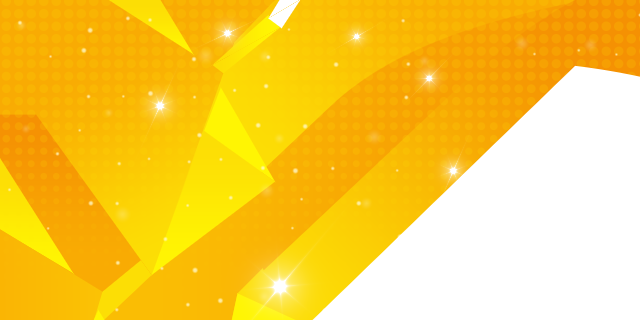
A Shadertoy shader for this background:

```glsl
const float HEIGHT = 3.84;         // canvas height in design units
const float DOT_PITCH = 0.15;
const float DOT_STRENGTH = 0.18;
const float SPECK_CELL = 0.42;
const float HAZE_CELL = 0.95;
const vec3 WHITE = vec3(1.0);
const vec3 ORANGE = vec3(0.96, 0.57, 0.01);
const vec3 AMBER = vec3(0.975, 0.67, 0.01);
const vec3 GOLD = vec3(0.985, 0.78, 0.02);
const vec3 YELLOW = vec3(0.99, 0.87, 0.02);
const vec3 LEMON = vec3(1.0, 0.96, 0.01);
const vec3 SPARK = vec3(1.0, 0.97, 0.78);

// Sparkles: position and size
const int STAR_COUNT = 6;
const vec3 STARS[STAR_COUNT] = vec3[](
    vec3(2.73, 3.44, 0.24), vec3(4.28, 3.40, 0.19), vec3(1.92, 2.57, 0.28),
    vec3(5.15, 2.90, 0.21), vec3(5.44, 1.79, 0.25), vec3(3.36, 0.40, 0.54));

float pixelSize;

float hash(vec2 p) {
    return fract(sin(dot(p, vec2(127.1, 311.7))) * 43758.5453);
}

float cover(float d) {
    return clamp(d / pixelSize + 0.5, 0.0, 1.0);
}

// Signed distance to a line, positive on the left of a -> b
float leftOf(vec2 p, vec2 a, vec2 b) {
    vec2 e = normalize(b - a);
    return e.x * (p.y - a.y) - e.y * (p.x - a.x);
}

float triangle(vec2 p, vec2 a, vec2 b, vec2 c) {
    float side = sign(leftOf(c, a, b));
    return cover(min(min(side * leftOf(p, a, b), side * leftOf(p, b, c)), side * leftOf(p, c, a)));
}

// Sweeping ribbon, with the lower stripe beneath it
vec3 ribbon(vec2 p) {
    float warm = smoothstep(1.6, 6.0, p.x);
    vec3 upper = mix(YELLOW, AMBER, smoothstep(4.8, 9.6, p.x + p.y));
    vec3 band = mix(mix(GOLD, AMBER, 0.35), mix(AMBER, ORANGE, 0.55), warm);
    vec3 stripe = mix(YELLOW, ORANGE, smoothstep(3.2, 10.6, p.x + p.y));
    float bend = max(p.x - 3.96, 0.0);
    float top = 0.54 + 0.944 * (p.x - 1.82) - bend * bend / (2.45 + 1.1 * bend);
    bend = max(p.x - 5.6, 0.0);
    float low = 0.30 + 0.94 * (p.x - 2.85) - 0.158 * bend * bend;
    vec3 col = mix(upper, band, cover((top - p.y) * 0.75));
    return mix(col, stripe, cover(min((low - p.y) * 0.75, p.x - 2.78 - 0.22 * p.y)));
}

// Folded panels on the left
vec3 folds(vec2 p, vec3 col) {
    float panel = cover(max(leftOf(p, vec2(1.82, 0.54), vec2(2.68, 2.96)),
                            leftOf(p, vec2(2.55, 3.06), vec2(3.30, 3.84))));
    vec3 face = mix(YELLOW, AMBER, smoothstep(0.2, 3.2, p.y - 0.5 * p.x + 0.5));
    vec3 leg = mix(AMBER, ORANGE, smoothstep(0.7, 2.4, p.y));
    float below = cover(min(leftOf(p, vec2(1.82, 0.54), vec2(0.43, 2.47)), 2.465 - p.y));
    vec3 left = mix(face, leg, below);
    left = mix(left, mix(YELLOW, LEMON, smoothstep(1.8, 0.6, p.y)),
               triangle(p, vec2(-0.01, 1.96), vec2(0.88, 0.56), vec2(-0.01, 1.09)));
    left = mix(left, mix(AMBER, GOLD, 0.35 + 0.4 * p.x), cover((1.09 - 0.61 * p.x - p.y) * 0.85));
    left = mix(left, col, below * cover((0.34 + 0.82 * (p.x - 1.23) - p.y) * 0.77)
                          * cover(p.x - 1.23 + 0.3 * (0.34 - p.y)));
    return mix(col, left, panel);
}

// Bright facets over the folds
vec3 facets(vec2 p, vec3 col) {
    col = mix(col, mix(YELLOW, LEMON, smoothstep(3.8, 3.2, p.y)),
              triangle(p, vec2(1.29, 3.85), vec2(1.92, 3.85), vec2(2.32, 3.19)));
    float strip = max(triangle(p, vec2(2.55, 3.06), vec2(2.68, 2.96), vec2(3.36, 3.51)),
                      triangle(p, vec2(2.55, 3.06), vec2(3.36, 3.51), vec2(3.22, 3.66)));
    col = mix(col, mix(YELLOW, LEMON, smoothstep(2.6, 3.3, p.x)), strip);
    col = mix(col, mix(LEMON, YELLOW, smoothstep(0.6, 2.2, p.y)),
              triangle(p, vec2(2.45, 2.27), vec2(3.30, 1.66), vec2(1.82, 0.54)));
    col = mix(col, LEMON, triangle(p, vec2(2.65, 2.79), vec2(2.45, 2.27), vec2(3.30, 1.66)));
    col = mix(col, YELLOW, triangle(p, vec2(2.85, 0.32), vec2(3.15, 0.62), vec2(3.57, -0.01)));
    col = mix(col, LEMON, triangle(p, vec2(2.85, 0.32), vec2(3.57, -0.01), vec2(2.78, -0.01)));
    return mix(col, LEMON, triangle(p, vec2(1.18, 0.12), vec2(1.12, -0.01), vec2(1.26, -0.01)));
}

// One randomly placed round light per grid cell
float scatter(vec2 p, float cell, float radius, float softness, float amount) {
    vec2 id = floor(p / cell);
    vec2 center = (id + 0.25 + 0.5 * vec2(hash(id), hash(id + 17.3))) * cell;
    float r = radius * (0.4 + 0.6 * hash(id + 5.1));
    float disc = 1.0 - smoothstep(r * (1.0 - softness) - pixelSize, r + pixelSize, length(p - center));
    return disc * step(hash(id + 9.7), amount);
}

// Soft halo, bright core and thin crossing rays
float sparkle(vec2 p, float size, float angle) {
    float r = length(p) / size;
    float light = 0.5 * exp(-3.5 * r * r) + exp(-60.0 * r * r);
    for (int i = 0; i < 4; i++) {
        float a = angle + float(i) * 0.785;
        vec2 q = abs(vec2(dot(p, vec2(cos(a), sin(a))), dot(p, vec2(-sin(a), cos(a))))) / size;
        float reach = i == 0 ? 1.8 : 4.5;
        light += 0.8 * exp(-q.x * reach - q.y * 45.0);
    }
    return min(light, 1.0);
}

void mainImage(out vec4 fragColor, in vec2 fragCoord) {
    pixelSize = HEIGHT / iResolution.y;
    vec2 p = fragCoord * pixelSize;
    vec3 col = folds(p, ribbon(p));

    // Halftone dots, larger toward the top
    float dotRadius = DOT_PITCH * mix(0.2, 0.38, smoothstep(0.5, 3.6, p.y));
    float halftone = cover(dotRadius - length((fract(p / DOT_PITCH) - 0.5) * DOT_PITCH));
    col = mix(col, YELLOW, halftone * DOT_STRENGTH * smoothstep(0.2, 2.2, p.y));
    col = facets(p, col);

    // Scattered lights
    col = mix(col, SPARK, 0.28 * scatter(p, HAZE_CELL, 0.13, 1.0, 0.6));
    col = mix(col, SPARK, 0.8 * scatter(p, SPECK_CELL, 0.032, 0.3, 0.4));

    // White openings
    float cap = max(p.x - 6.9, 0.0);
    float corner = min((0.968 * (p.x - 3.75) - p.y) * 0.72, 3.05 - 0.12 * cap - 0.06 * cap * cap - p.y);
    float notch = max(triangle(p, vec2(3.22, 3.62), vec2(3.38, 3.50), vec2(3.61, 3.85)),
                      triangle(p, vec2(3.22, 3.62), vec2(3.61, 3.85), vec2(3.36, 3.85)));
    col = mix(col, WHITE, max(cover(corner), notch));

    for (int i = 0; i < STAR_COUNT; i++) {
        float light = sparkle(p - STARS[i].xy, STARS[i].z, 0.3 + 0.9 * hash(vec2(float(i), 2.0)));
        col = mix(col, mix(SPARK, WHITE, light), light * (1.0 - cover(corner)));
    }
    fragColor = vec4(col, 1.0);
}
```
